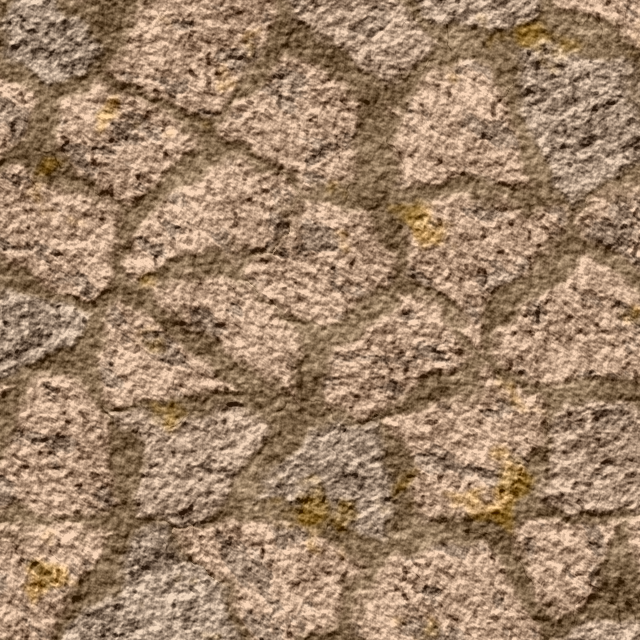
Write a Shadertoy shader that draws this texture.

```glsl
const vec3 DARK_EARTH = vec3(0.28, 0.20, 0.12);
const vec3 PALE_STONE = vec3(0.91, 0.80, 0.68);
const vec3 OCHRE_TINT = vec3(0.06, 0.02, -0.10);
const vec3 PINK_TINT = vec3(0.016, -0.008, -0.004);
const vec3 GREY_TINT = vec3(-0.012, -0.002, 0.022);
const vec3 BROWN_TINT = vec3(0.004, -0.002, -0.016);
const vec2 STONE_GRID = vec2(4.5, 5.6);
const vec2 LIGHT_DIR = vec2(-0.35, 0.94);

struct Surface {
    float height;
    float stone;   // 1 on stone, 0 on mortar
    float cavity;  // broken hollows in the stone face
    float grain;
    float seed;
};

vec2 hash22(vec2 p) {
    vec3 q = fract(p.xyx * vec3(0.1031, 0.1030, 0.0973));
    q += dot(q, q.yzx + 33.33);
    return fract((q.xx + q.yz) * q.zy);
}

float cornerNoise(vec2 cell, vec2 offset) {
    float angle = 6.2832 * hash22(cell).x;
    return dot(vec2(cos(angle), sin(angle)), offset);
}

float gradientNoise(vec2 p) {
    vec2 i = floor(p), f = p - i;
    vec2 u = f * f * f * (f * (f * 6.0 - 15.0) + 10.0);
    vec2 e = vec2(1.0, 0.0);
    float low = mix(cornerNoise(i, f), cornerNoise(i + e, f - e), u.x);
    float high = mix(cornerNoise(i + e.yx, f - e.yx), cornerNoise(i + 1.0, f - 1.0), u.x);
    return mix(low, high, u.y);
}

float fbm(vec2 p, int octaves) {
    float sum = 0.0, amplitude = 0.5;
    for (int i = 0; i < octaves; i++) {
        sum += amplitude * gradientNoise(p);
        p = mat2(1.6, 1.2, -1.2, 1.6) * p + 17.3;
        amplitude *= 0.5;
    }
    return sum;
}

vec2 rotate(vec2 p, float angle) {
    float c = cos(angle), s = sin(angle);
    return mat2(c, s, -s, c) * p;
}

// Jittered stone centre, with every other course shifted by half a stone
vec2 stoneCentre(vec2 cell) {
    return cell + 0.5 + 0.72 * (hash22(cell + 41.0) - 0.5) + vec2(0.5 * mod(cell.y, 2.0), 0.0);
}

// Distance to the nearest joint, and the cell of the stone
vec3 findStone(vec2 p) {
    vec2 base = floor(p), nearest = base, toNearest = vec2(9.0);
    for (int y = -1; y <= 1; y++)
    for (int x = -2; x <= 1; x++) {
        vec2 cell = base + vec2(x, y);
        vec2 d = stoneCentre(cell) - p;
        if (dot(d, d) < dot(toNearest, toNearest)) { toNearest = d; nearest = cell; }
    }
    float joint = 9.0;
    for (int y = -2; y <= 2; y++)
    for (int x = -2; x <= 2; x++) {
        vec2 d = stoneCentre(nearest + vec2(x, y)) - p;
        vec2 across = d - toNearest;
        if (dot(across, across) > 0.0001)
            joint = min(joint, dot(0.5 * (d + toNearest), normalize(across)));
    }
    return vec3(joint, nearest);
}

Surface wallSurface(vec2 p) {
    vec2 bend = vec2(gradientNoise(p * 5.0), gradientNoise(p * 5.0 + 31.0));
    vec2 chips = vec2(fbm(p * 20.0, 4), fbm(p * 20.0 + 57.0, 4));
    vec3 nearestStone = findStone((p + 0.055 * bend + 0.038 * chips) * STONE_GRID + 3.0);
    Surface s;
    s.seed = hash22(nearestStone.yz + 7.0).x;
    float jointWidth = 0.068 + 0.17 * gradientNoise(p * 8.0 + 13.0);
    s.stone = smoothstep(jointWidth - 0.05, jointWidth + 0.06, nearestStone.x);

    // Strata run in a different direction on each stone
    vec2 strata = rotate(p, 1.4 * (s.seed - 0.35)) * vec2(1.0, 1.5) + 9.0 * s.seed;
    s.cavity = s.stone * smoothstep(0.05, 0.19, fbm(strata * 11.0, 5));
    float crag = fbm(strata * 24.0, 4) - 0.45 * abs(gradientNoise(strata * 17.0));
    float mortar = 0.75 * fbm(p * vec2(18.0, 32.0), 4);
    s.grain = fbm(p * 84.0, 3);
    s.height = mix(mortar, crag + 0.42, s.stone) - 0.20 * s.cavity + 0.34 * s.grain;
    return s;
}

void mainImage(out vec4 fragColor, in vec2 fragCoord) {
    vec2 p = fragCoord / iResolution.y;
    Surface s = wallSurface(p);
    float relief = s.height - wallSurface(p + 0.0034 * LIGHT_DIR).height;

    // Tone from broad weathering, grain, pits and slanted light
    float weathering = fbm(p * 9.0 + 71.0, 4);
    float pits = smoothstep(0.14, 0.40, gradientNoise(p * 72.0 + 5.0));
    pits *= smoothstep(-0.15, 0.15, gradientNoise(p * 15.0 + 3.0));
    float stoneTone = 0.68 + 0.14 * (s.seed - 0.5) + 0.50 * weathering + 0.85 * s.grain;
    stoneTone -= 0.24 * s.cavity + 0.42 * pits;
    float mortarTone = 0.36 + 0.55 * weathering + 0.65 * s.grain - 0.20 * pits;
    float tone = mix(mortarTone, stoneTone, s.stone);
    tone += clamp(relief * mix(1.8, 2.2, s.stone), -0.50, 0.40);
    tone -= 0.09 * s.stone * (1.0 - s.stone) * 4.0;

    // Thin dark cracks through the stone faces
    float crack = 1.0 - smoothstep(0.0, 0.035, abs(fbm(p * 13.0 + 90.0, 4)));
    tone -= 0.20 * crack * smoothstep(0.0, 0.25, gradientNoise(p * 10.0 + 44.0));
    vec3 color = mix(DARK_EARTH, PALE_STONE, clamp(tone, -0.18, 1.08));

    // Mineral stains
    float ochre = smoothstep(0.17, 0.33, fbm(p * 7.0 + 23.0, 4));
    float grey = max(0.7 * s.cavity, smoothstep(0.65, 0.95, 1.0 - s.seed));
    vec3 stoneTint = mix(PINK_TINT, GREY_TINT, grey);
    color += mix(BROWN_TINT, stoneTint, s.stone) + OCHRE_TINT * ochre;
    fragColor = vec4(clamp(color, 0.0, 1.0), 1.0);
}
```
